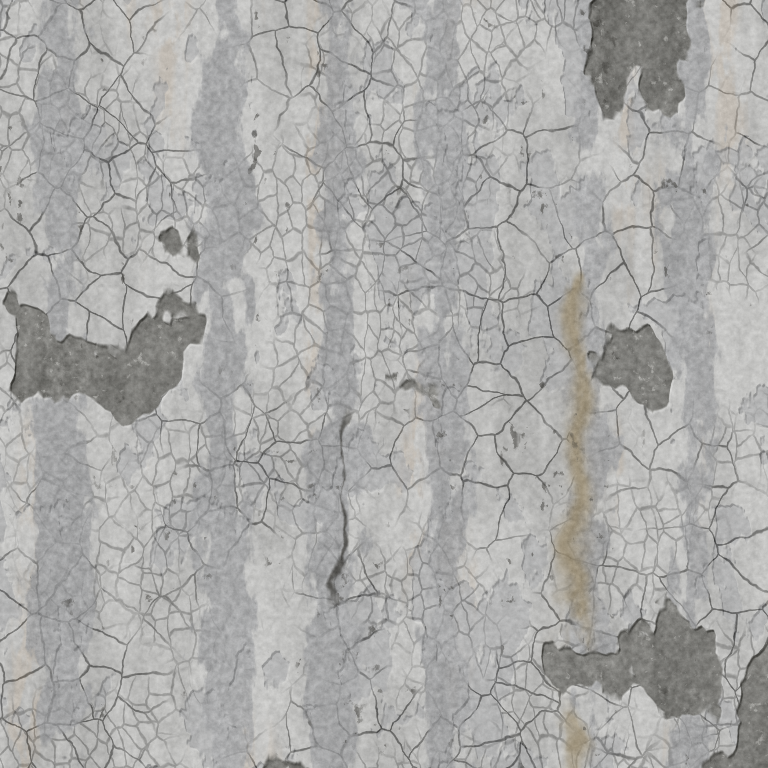
Give the GLSL for this texture, as a WebGL 1 fragment shader.

```glsl
precision highp float;
uniform vec2 u_resolution;

const vec3 PAINT = vec3(0.775, 0.775, 0.768);
const vec3 WORN_PAINT = vec3(0.695, 0.695, 0.688);
const vec3 UNDERCOAT = vec3(0.645, 0.648, 0.652);
const vec3 CONCRETE = vec3(0.485, 0.483, 0.468);
const vec3 BEIGE = vec3(0.755, 0.722, 0.680);
const vec3 OCHRE = vec3(0.600, 0.550, 0.450);
const vec3 MOULD = vec3(0.270, 0.265, 0.250);

const float BANDS = 6.0;
const float BAND_HALF_WIDTH = 0.021;
const float PEEL_LEVEL = 0.655;
const float FLAKE_LEVEL = 0.575;
const float CRACK_WIDTH = 0.0011;
const float CRACK_DEPTH = 0.30;
const float GRAIN = 0.15;
const vec2 TO_LIGHT = vec2(-0.0018, 0.0028);

float hash(vec2 p) {
  vec3 q = fract(p.xyx * vec3(0.1031, 0.1030, 0.0973));
  q += dot(q, q.yzx + 33.33);
  return fract((q.x + q.y) * q.z);
}

vec2 hash2(vec2 p) {
  return vec2(hash(p), hash(p + 57.3));
}

// Linear interpolation keeps contours angular, like broken paint
float noise(vec2 p) {
  vec2 i = floor(p), f = fract(p);
  return mix(mix(hash(i), hash(i + vec2(1.0, 0.0)), f.x),
             mix(hash(i + vec2(0.0, 1.0)), hash(i + 1.0), f.x), f.y);
}

float fbm(vec2 p) {
  float sum = 0.0, gain = 0.5;
  for (int i = 0; i < 5; i++) {
    sum += gain * noise(p);
    p = mat2(1.76, 0.95, -0.95, 1.76) * p + 13.7;
    gain *= 0.5;
  }
  return sum / 0.97;
}

// Distance to the nearest border between Voronoi cells
float cellBorder(vec2 p) {
  vec2 i = floor(p), f = fract(p), nearest = vec2(0.0);
  float best = 8.0, border = 8.0;
  for (int y = -1; y <= 1; y++)
    for (int x = -1; x <= 1; x++) {
      vec2 g = vec2(float(x), float(y));
      vec2 r = g + hash2(i + g) - f;
      if (dot(r, r) < best) { best = dot(r, r); nearest = r; }
    }
  for (int y = -2; y <= 2; y++)
    for (int x = -2; x <= 2; x++) {
      vec2 g = vec2(float(x), float(y));
      vec2 r = g + hash2(i + g) - f, d = r - nearest;
      if (dot(d, d) > 0.0001) border = min(border, dot(0.5 * (r + nearest), normalize(d)));
    }
  return border;
}

float cracks(vec2 uv, vec2 scale) {
  float d = cellBorder(uv * scale) / scale.x;
  return 1.0 - smoothstep(CRACK_WIDTH * 0.3, CRACK_WIDTH * 1.7, d);
}

// Bare concrete where every coat has fallen off
float peeled(vec2 uv) {
  float column = exp(-pow((uv.x - 0.78) / 0.045, 2.0)) * smoothstep(0.38, 0.60, uv.y);
  float field = fbm(uv * vec2(8.0, 5.5) + 4.2) + 0.15 * column;
  return smoothstep(PEEL_LEVEL - 0.006, PEEL_LEVEL + 0.010, field);
}

// Shallow chips in the top coat, densest right of the middle
float chipped(vec2 uv) {
  float zone = exp(-pow((uv.x - 0.62) / 0.13, 2.0));
  float field = fbm(uv * vec2(24.0, 15.0) + 31.0) + 0.09 * zone - 0.05;
  return smoothstep(FLAKE_LEVEL - 0.012, FLAKE_LEVEL + 0.018, field);
}

// Ragged vertical bands of exposed undercoat
float wornBands(vec2 uv, float ragged) {
  float inside = -1.0;
  for (float i = 0.0; i < BANDS; i++) {
    float centre = (i + 0.3 + 0.55 * hash(vec2(i, 3.0))) / BANDS;
    float width = BAND_HALF_WIDTH * (0.6 + 0.8 * hash(vec2(i, 9.0)));
    width *= 0.45 + 1.1 * noise(vec2(i * 7.0, uv.y * 5.0));
    inside = max(inside, width - abs(uv.x - centre));
  }
  return smoothstep(-0.005, 0.006, inside + 0.085 * (ragged - 0.5));
}

void main() {
  vec2 uv = gl_FragCoord.xy / u_resolution;
  vec2 warp = vec2(fbm(uv * 17.0), fbm(uv * 17.0 + 40.0)) - 0.5;
  float blotch = fbm(uv * vec2(9.0, 5.0) + 70.0);
  float ragged = fbm(uv * vec2(55.0, 24.0) + 8.0);
  float streak = fbm(vec2(uv.x * 38.0, uv.y * 3.0) + 19.0);
  float grain = fbm(uv * 210.0) - 0.5;

  // Weathered top coat and undercoat
  float wear = smoothstep(0.40, 0.66, 0.4 * blotch + 0.3 * streak + 0.3 * ragged);
  vec3 color = mix(PAINT, WORN_PAINT, wear);
  float beige = smoothstep(0.58, 0.72, fbm(vec2(uv.x * 22.0, uv.y * 2.5) + 90.0));
  color = mix(color, BEIGE, 0.7 * beige * smoothstep(0.38, 0.55, ragged));
  float band = wornBands(uv, ragged);
  color = mix(color, UNDERCOAT - 0.07 * (streak - 0.4), 0.9 * band);

  // Chips with shaded and lit rims
  float chip = chipped(uv), chipRim = chip - chipped(uv + TO_LIGHT);
  color = mix(color, UNDERCOAT + 0.03, 0.65 * chip);
  color -= 0.13 * max(chipRim, 0.0) - 0.03 * max(-chipRim, 0.0);

  // Broken hairline cracks at two sizes
  vec2 bent = uv + 0.035 * warp;
  float broad = cracks(bent, vec2(19.0, 16.0)) * smoothstep(0.36, 0.58, blotch + 0.3 * warp.x);
  float fine = cracks(bent + 0.3, vec2(46.0, 30.0)) * smoothstep(0.46, 0.60, fbm(uv * 7.0 + 51.0));
  color -= CRACK_DEPTH * max(broad, 0.55 * fine) * (1.0 - 0.7 * band);

  // Ochre stains and bare concrete
  float stainLine = exp(-pow((uv.x - 0.75 + 0.05 * warp.x) / 0.016, 2.0));
  float stain = stainLine * smoothstep(0.46, 0.60, fbm(uv * vec2(16.0, 8.0) + 23.0));
  color = mix(color, OCHRE, 0.85 * stain);
  float bare = peeled(uv), bareRim = bare - peeled(uv + TO_LIGHT);
  vec3 concrete = CONCRETE + 0.20 * (blotch - 0.5) + 0.16 * (ragged - 0.5);
  concrete += 0.14 * smoothstep(0.66, 0.80, fbm(uv * 120.0 + 6.0));
  color = mix(color, concrete, bare);
  color -= 0.22 * max(bareRim, 0.0) - 0.05 * max(-bareRim, 0.0);

  // Mould along one fissure and in scattered pits
  float fissure = abs(uv.x - 0.44 + 0.055 * warp.x);
  float reach = smoothstep(0.20, 0.24, uv.y) * (1.0 - smoothstep(0.44, 0.48, uv.y));
  float mould = (1.0 - smoothstep(0.001, 0.0065, fissure + 0.012 * (ragged - 0.4))) * reach;
  float pits = smoothstep(0.70, 0.78, fbm(uv * vec2(75.0, 60.0) + 12.0)) * smoothstep(0.48, 0.62, streak);
  color = mix(color, MOULD, max(0.8 * mould, 0.55 * pits));

  // Plaster grain
  color += GRAIN * grain * (1.0 + 0.5 * bare + 0.4 * band);
  gl_FragColor = vec4(clamp(color, 0.0, 1.0), 1.0);
}
```
